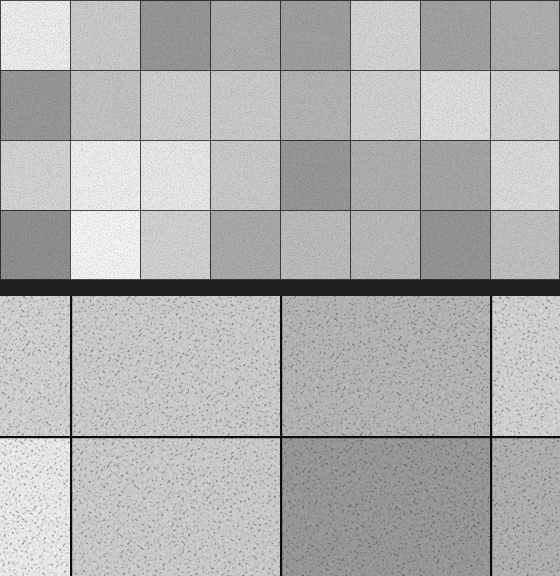
Top: the whole. Bottom: its middle third, enlarged.
A WebGL 1 fragment shader for this pattern:

```glsl
precision highp float;

// Speckled grey square tiles, laid eight across and four down, with thin joints.
// A quadratic phase scatters the tile tones, gathered towards the middle grey;
// fine gradient noise, averaged over each pixel, adds mottling and dark specks.

#define GRID vec2(8.0, 4.0)     // tiles across and down
#define JOINT_WIDTH 0.0105      // in tile sides
#define JOINT_GREY 0.05
#define DARKEST_TILE 0.56
#define LIGHTEST_TILE 0.96
#define GRAIN_SCALE 87.0        // noise cells per tile side
#define MOTTLE 0.10
#define SPECK_DEPTH 0.34
#define SPECK_START 0.18
#define SPECK_FULL 0.50

uniform vec2 u_resolution;

// Unit gradient of pseudo-random direction for a lattice point
vec2 latticeGradient(vec2 cell) {
    float angle = 6.2832 * fract(sin(dot(cell, vec2(12.99, 78.23))) * 43758.5);
    return vec2(cos(angle), sin(angle));
}

float gradientNoise(vec2 p) {
    vec2 cell = floor(p);
    vec2 f = p - cell;
    vec2 blend = f * f * f * (f * (f * 6.0 - 15.0) + 10.0);
    vec2 right = vec2(1.0, 0.0);
    vec2 up = vec2(0.0, 1.0);
    float a = dot(latticeGradient(cell), f);
    float b = dot(latticeGradient(cell + right), f - right);
    float c = dot(latticeGradient(cell + up), f - up);
    float d = dot(latticeGradient(cell + 1.0), f - 1.0);
    return mix(mix(a, b, blend.x), mix(c, d, blend.x), blend.y);
}

// Scattered tone for each tile, with fewer extremes than middle greys
float tileTone(vec2 tile) {
    vec2 phase = tile * (vec2(0.37, 0.29) * tile + vec2(0.618, 0.445));
    float scatter = fract(phase.x + phase.y + 0.23 * tile.x * tile.y) - 0.5;
    float gathered = 0.5 + scatter * (0.6 + 1.6 * scatter * scatter);
    return mix(DARKEST_TILE, LIGHTEST_TILE, gathered);
}

// Mottling plus sparse dark specks, as a factor on the tile tone
float grain(vec2 p) {
    mat2 turn = mat2(0.8, 0.6, -0.6, 0.8);
    vec2 q = turn * p * GRAIN_SCALE;
    float mottle = gradientNoise(q * 0.83 + 57.3);
    float specks = smoothstep(SPECK_START, SPECK_FULL, gradientNoise(q));
    return (1.0 + MOTTLE * mottle) * (1.0 - SPECK_DEPTH * specks);
}

// Grain averaged over four points of the pixel
float smoothGrain(vec2 p, vec2 pixel) {
    float total = 0.0;
    for (int i = 0; i < 4; i++) {
        float k = float(i);
        vec2 corner = vec2(mod(k, 2.0), floor(k / 2.0)) - 0.5;
        total += grain(p + 0.5 * corner * pixel);
    }
    return total / 4.0;
}

// Joints on the left and top of each tile, closed by an outer frame
float jointCoverage(vec2 p, vec2 pixel) {
    vec2 f = fract(p);
    vec2 seam = vec2(f.x, 1.0 - f.y);
    vec2 frame = min(p, GRID - p);
    vec2 edge = min(seam, frame);
    vec2 cover = clamp((JOINT_WIDTH - edge) / pixel + 0.5, 0.0, 1.0);
    return max(cover.x, cover.y);
}

void main() {
    vec2 pixel = GRID / u_resolution;
    vec2 p = gl_FragCoord.xy * pixel;

    float grey = tileTone(floor(p)) * smoothGrain(p, pixel);
    grey = mix(grey, JOINT_GREY, jointCoverage(p, pixel));

    gl_FragColor = vec4(vec3(clamp(grey, 0.0, 1.0)), 1.0);
}
```
